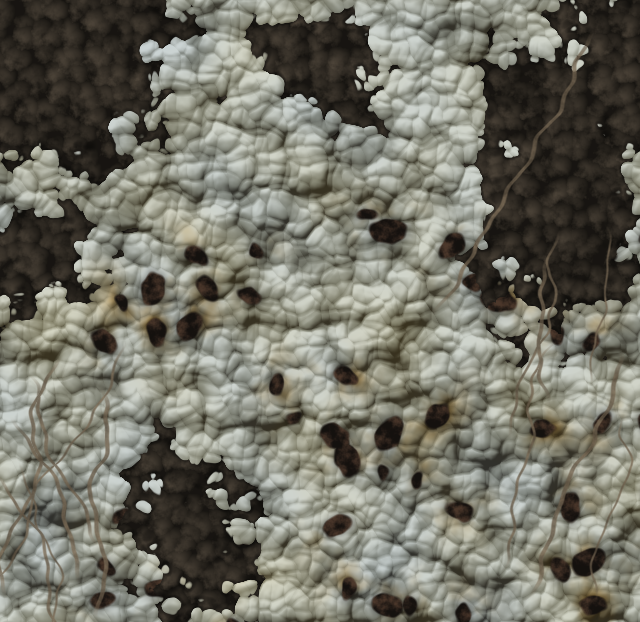
Write a WebGL 2 fragment shader that draws this texture.

```glsl
#version 300 es
precision highp float;
uniform vec2 u_resolution;
out vec4 fragColor;

const float LOBE_SCALE = 19.0;
const float FRILL_SCALE = 46.0;
const float SPOT_SCALE = 14.0;
const float SPOT_CHANCE = 0.62;
const float RELIEF = 0.85;
const float RELIEF_STEP = 0.006;
const int ROOT_COUNT = 14;
const vec2 LIGHT_DIR = vec2(-0.35, 0.94);
const vec3 CRUST_DARK = vec3(0.20, 0.19, 0.15);
const vec3 CRUST_MID = vec3(0.50, 0.51, 0.46);
const vec3 CRUST_PALE = vec3(0.81, 0.83, 0.80);
const vec3 SOIL_DARK = vec3(0.09, 0.08, 0.065);
const vec3 SOIL_LIGHT = vec3(0.35, 0.31, 0.26);
const vec3 SPOT_BLACK = vec3(0.08, 0.065, 0.055);
const vec3 SPOT_BROWN = vec3(0.30, 0.22, 0.17);
const vec3 OCHRE = vec3(0.56, 0.43, 0.19);
const vec3 ROOT_TAN = vec3(0.47, 0.41, 0.33);

// Bare soil patches: centre, radii
const vec4 SOIL_PATCHES[6] = vec4[6](
  vec4(0.00, 1.00, 0.29, 0.27), vec4(0.88, 0.71, 0.12, 0.21),
  vec4(0.50, 0.89, 0.08, 0.06), vec4(1.02, 0.88, 0.11, 0.14),
  vec4(0.30, 0.12, 0.08, 0.12), vec4(0.04, 0.57, 0.10, 0.06));

vec2 hash2(vec2 p) {
  p = vec2(dot(p, vec2(127.1, 311.7)), dot(p, vec2(269.5, 183.3)));
  return fract(sin(p) * 43758.5);
}

float gradDot(vec2 cell, vec2 f, vec2 corner) {
  float a = 6.2832 * hash2(cell + corner).x;
  return dot(vec2(cos(a), sin(a)), f - corner);
}

float noise(vec2 p) {
  vec2 i = floor(p), f = fract(p);
  vec2 u = f * f * f * (f * (f * 6.0 - 15.0) + 10.0);
  return mix(mix(gradDot(i, f, vec2(0, 0)), gradDot(i, f, vec2(1, 0)), u.x),
             mix(gradDot(i, f, vec2(0, 1)), gradDot(i, f, vec2(1, 1)), u.x), u.y);
}

float fbm(vec2 p) {
  float sum = 0.0, amp = 0.6;
  for (int i = 0; i < 4; i++) {
    sum += amp * noise(p);
    p = mat2(1.6, 1.2, -1.2, 1.6) * p + 5.3;
    amp *= 0.55;
  }
  return sum;
}

// Overlapping rounded domes at random heights
float domes(vec2 p) {
  vec2 cell = floor(p);
  float top = 0.0;
  for (int y = -1; y <= 1; y++)
  for (int x = -1; x <= 1; x++) {
    vec2 id = cell + vec2(x, y);
    vec2 d = p - id - 0.1 - 0.8 * hash2(id);
    top = max(top, 1.0 + 0.55 * hash2(id + 57.0).x - 1.6 * dot(d, d));
  }
  return top;
}

float crustHeight(vec2 p) {
  p += 0.013 * vec2(noise(p * 24.0), noise(p * 24.0 + 31.0));
  return 0.66 * domes(p * LOBE_SCALE) + 0.34 * domes(p * FRILL_SCALE)
       + 0.05 * noise(p * 110.0);
}

// Positive on crust, negative on soil
float crustCover(vec2 p) {
  float cover = 1.0;
  for (int i = 0; i < 6; i++) {
    vec4 s = SOIL_PATCHES[i];
    cover = min(cover, (length((p - s.xy) / s.zw) - 1.0) * min(s.z, s.w));
  }
  return cover + 0.10 * fbm(p * 6.0);
}

// Signed distance to scattered fruiting bodies, in canvas heights
float spotDistance(vec2 p) {
  p += 0.006 * vec2(noise(p * 45.0), noise(p * 45.0 + 17.0));
  vec2 q = p * SPOT_SCALE, cell = floor(q);
  float dist = 1.0;
  for (int y = -1; y <= 1; y++)
  for (int x = -1; x <= 1; x++) {
    vec2 id = cell + vec2(x, y), r = hash2(id + 11.0);
    vec2 centre = id + 0.15 + 0.7 * hash2(id + 3.0);
    vec2 c = centre / SPOT_SCALE;
    float band = smoothstep(0.75, 0.55, c.y) * smoothstep(0.08, 0.22, c.x);
    float cluster = smoothstep(-0.35, 0.25, noise(c * 5.0));
    if (r.x > SPOT_CHANCE * band * cluster) continue;
    float a = 6.2832 * r.y;
    vec2 d = mat2(cos(a), sin(a), -sin(a), cos(a)) * (q - centre);
    float radius = mix(0.14, 0.34, hash2(id + 29.0).x);
    dist = min(dist, (length(d * vec2(0.8, 1.2)) - radius) / SPOT_SCALE);
  }
  return dist;
}

// Opacity of thin wandering roots at both sides
float roots(vec2 p, float px) {
  float ink = 0.0;
  for (int i = 0; i < ROOT_COUNT; i++) {
    float n = float(i);
    vec2 k = hash2(vec2(n, 4.0)), m = hash2(vec2(n, 9.0));
    bool right = i % 2 == 0;
    vec2 mid = right ? vec2(0.82 + 0.16 * k.x, 0.15 + 0.6 * k.y)
                     : vec2(0.02 + 0.15 * k.x, 0.08 + 0.2 * k.y);
    float t = p.y - mid.y, lean = right ? 0.9 * m.x - 0.2 : 1.2 * m.x - 0.6;
    float bend = 0.07 * noise(vec2(p.y * 6.0, n * 7.3)) + 0.015 * noise(vec2(p.y * 25.0, n * 3.7));
    float d = abs(p.x - mid.x - lean * t - bend) / sqrt(1.0 + lean * lean);
    float width = mix(0.0008, 0.0028, m.y * m.y);
    float ends = smoothstep(0.0, 0.05, 0.12 + 0.13 * m.x - abs(t));
    ink = max(ink, ends * smoothstep(width + 1.5 * px, width - 0.5 * px, d));
  }
  return ink;
}

void main() {
  vec2 p = gl_FragCoord.xy / u_resolution.y;
  float px = 1.0 / u_resolution.y;
  float broad = fbm(p * 5.0 + 8.0), fine = fbm(p * 40.0);

  // Soil crumbs
  float crumbs = domes(p * 38.0 + 0.6 * fine);
  float soilTone = 0.36 + 0.6 * fine + 0.5 * (crumbs - 1.1) + 0.3 * broad;
  vec3 soil = mix(SOIL_DARK, SOIL_LIGHT, clamp(soilTone, 0.0, 1.0));

  // Crust relief and tint
  float h = crustHeight(p);
  float lit = h - crustHeight(p + LIGHT_DIR * RELIEF_STEP);
  float tone = 0.59 + RELIEF * lit + 0.42 * (h - 1.08) + 0.22 * broad + 0.06 * fine;
  vec3 crust = mix(CRUST_DARK, CRUST_MID, smoothstep(0.12, 0.50, tone));
  crust = mix(crust, CRUST_PALE, smoothstep(0.42, 0.86, tone));
  crust += vec3(0.025, 0.005, -0.04) * (noise(p * 7.0 + 20.0) * 1.5 + 0.1);

  // Ochre stains around fruiting bodies
  float sd = spotDistance(p);
  float halo = exp(-max(sd, 0.0) * 45.0);
  float stain = halo * smoothstep(-0.1, 0.4, fbm(p * 9.0 + 40.0));
  crust = mix(crust, OCHRE * (0.35 + tone), 0.85 * stain);
  crust *= 1.0 - 0.3 * exp(-max(sd, 0.0) * 160.0);

  // Fruiting bodies
  vec3 spot = mix(SPOT_BLACK, SPOT_BROWN, smoothstep(0.0, 0.7, 0.25 + fine + 0.3 * broad));
  crust = mix(crust, spot, smoothstep(0.0025, -0.0025, sd));

  // Scalloped margin with its shadow on the soil
  float edge = crustCover(p) + 0.10 * (h - 1.05);
  soil *= 1.0 - 0.35 * smoothstep(-0.025, 0.0, edge);
  vec3 colour = mix(soil, crust, smoothstep(-0.002, 0.004, edge));

  // Roots
  colour = mix(colour, ROOT_TAN * (0.9 + 0.5 * fine), 0.8 * roots(p, px));
  fragColor = vec4(clamp(colour, 0.0, 1.0), 1.0);
}
```
